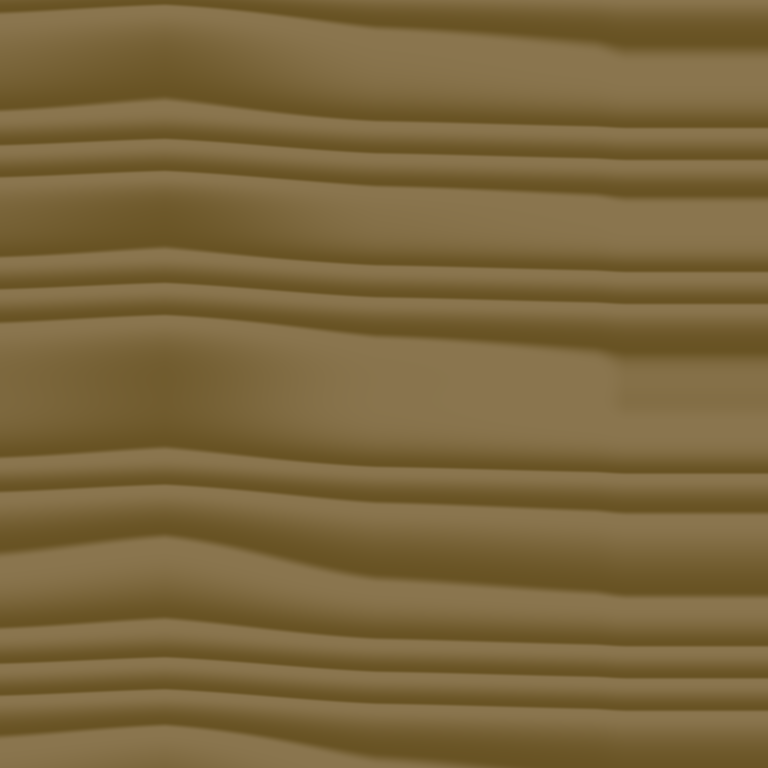
Reproduce this texture procedurally as a Shadertoy shader.

```glsl
// Smooth brown wood grain: wavy horizontal bands that darken downward to a crisp edge.

#define LIGHT_WOOD vec3(0.540, 0.458, 0.305)
#define DARK_WOOD  vec3(0.408, 0.324, 0.138)
#define RING_RATE  24.0   // rings per canvas height where the grain is tight
#define RING_START -0.4   // ring phase at the top
#define BEND       1.0    // strength of the sideways bend
#define EDGE_WIDTH 0.12   // softness of a ring edge, in rings

// Ring phase by depth: a steady climb, slowed down inside the broad bands.
float ringPhase(float depth) {
    vec4 bandTop    = vec4(0.000, 0.234, 0.406, 0.625);
    vec4 bandBottom = vec4(0.163, 0.339, 0.609, 0.846);
    vec4 slowdown   = vec4(2.2, 1.5, 3.3, 2.4);
    float phase = RING_START + RING_RATE * depth;
    phase -= dot(slowdown, smoothstep(bandTop, bandBottom, vec4(depth)));
    return phase - 2.6 * smoothstep(0.918, 1.12, depth);
}

// Sideways bend: rises to a crest, falls in two slopes, then runs level.
float grainBend(float x) {
    vec4 slopeStart = vec4(0.0, 0.215, 0.49, 0.775);
    vec4 slopeEnd   = vec4(0.215, 0.49, 0.80, 0.815);
    vec4 rise       = vec4(0.20, -0.45, -0.17, -0.04);
    vec4 straight = clamp((x - slopeStart) / (slopeEnd - slopeStart), 0.0, 1.0);
    vec4 rounded = smoothstep(0.0, 1.0, straight);
    return BEND * dot(rise, mix(straight, rounded, 0.35));
}

// Darkness across one ring: slow shading, then a soft drop back to light.
float ringShade(float phase) {
    float p = fract(phase);
    return smoothstep(0.1, 0.9, p) * (1.0 - smoothstep(1.0 - EDGE_WIDTH, 1.0, p));
}

void mainImage(out vec4 fragColor, in vec2 fragCoord) {
    vec2 uv = fragCoord / iResolution.xy;
    float phase = ringPhase(1.0 - uv.y) + grainBend(uv.x);

    // Average a few heights within the pixel to smooth the edges
    float shade = 0.0;
    float pixelPhase = RING_RATE / iResolution.y;
    for (int i = 0; i < 4; i++) {
        shade += 0.25 * ringShade(phase + pixelPhase * (float(i) - 1.5) * 0.25);
    }

    fragColor = vec4(mix(LIGHT_WOOD, DARK_WOOD, shade), 1.0);
}
```
